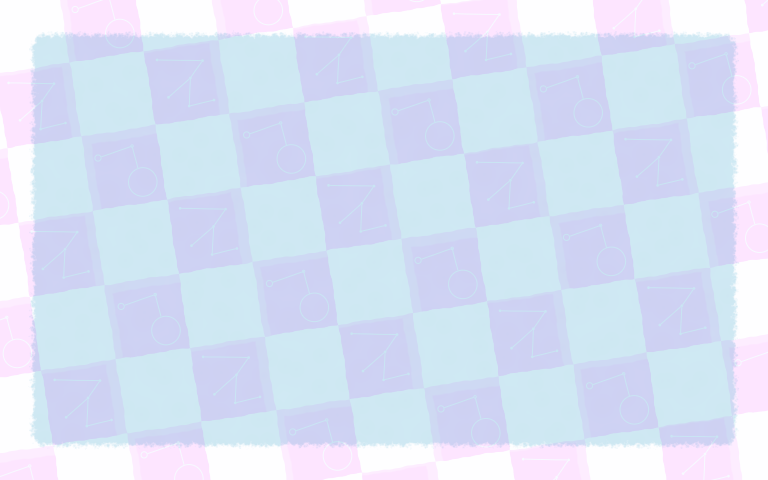
Give the GLSL for this pattern, as a Shadertoy shader.

```glsl
#define CELL 0.1565                      // checker side, in canvas heights
#define TILT 0.154                       // checker rotation, radians
#define ORIGIN vec2(-0.0535, 0.0673)     // centre of one star square
#define PANEL_HALF vec2(0.731, 0.427)    // half size of the painted panel
#define WOBBLE 0.011                     // unevenness of the square edges
#define FRAY 0.017                       // depth of the panel bristles
#define LINE 0.0065                      // half line width, in cells
#define PAPER vec3(0.995, 0.995, 1.0)
#define PINK vec3(0.992, 0.898, 1.0)
#define PALE_PINK vec3(0.992, 0.930, 1.0)
#define INK vec3(0.965, 0.990, 1.0)
#define WASH vec3(0.815, 0.915, 0.952)

vec2 hash2(vec2 p) {
    vec3 a = fract(p.xyx * vec3(0.1031, 0.1030, 0.0973));
    a += dot(a, a.yzx + 33.33);
    return fract((a.xx + a.yz) * a.zy);
}

// Distance to the nearest scattered point
float cellular(vec2 p) {
    vec2 id = floor(p), f = fract(p);
    float d = 2.0;
    for (int y = -1; y <= 1; y++)
    for (int x = -1; x <= 1; x++) {
        vec2 o = vec2(x, y);
        d = min(d, length(o + hash2(id + o) - f));
    }
    return min(d, 1.0);
}

// Layered sines for hand-painted edges
vec2 wobble(vec2 c) {
    return 0.5 * sin(c.yx * 7.3 + vec2(0.4, 2.1) + c * 1.7)
         + 0.35 * sin(c.yx * 17.9 + vec2(1.3, 4.2) - c * 3.1)
         + 0.25 * sin(c.yx * 41.0 + c * 5.3);
}

float segment(vec2 p, vec2 a, vec2 b) {
    vec2 pa = p - a, ba = b - a;
    return length(pa - ba * clamp(dot(pa, ba) / dot(ba, ba), 0.0, 1.0));
}

float ring(vec2 p, vec2 centre, float r) {
    return abs(length(p - centre) - r);
}

// Branching constellation with a dot on each star
float starGlyph(vec2 q) {
    const vec2 star[6] = vec2[6](
        vec2(-0.345, 0.355), vec2(0.251, 0.253), vec2(0.057, 0.050),
        vec2(-0.272, -0.160), vec2(-0.018, -0.317), vec2(0.320, -0.288));
    float d = 1.0;
    for (int i = 0; i < 6; i++) {
        d = min(d, length(q - star[i]) - 0.011);
        if (i < 5) d = min(d, segment(q, star[i == 3 ? 2 : i], star[i + 1]));
    }
    return d;
}

// Small ring, bent stem and large ring
float orbitGlyph(vec2 q) {
    const vec2 knob = vec2(-0.322, 0.185), bend = vec2(0.150, 0.273);
    float d = min(ring(q, knob, 0.041), ring(q, bend, 0.016));
    d = min(d, segment(q, vec2(-0.282, 0.192), bend));
    d = min(d, segment(q, bend, vec2(0.183, -0.037)));
    return min(d, ring(q, vec2(0.218, -0.222), 0.190));
}

// Soft edge one pixel wide; positive distance is inside
float cover(float d, float px) {
    return clamp(d / px + 0.5, 0.0, 1.0);
}

void mainImage(out vec4 fragColor, in vec2 fragCoord) {
    vec2 p = (fragCoord - 0.5 * iResolution.xy) / iResolution.y;
    float px = 1.0 / iResolution.y, cellPx = px / CELL;

    // Tilted checker cells
    float co = cos(TILT), si = sin(TILT);
    vec2 c = mat2(co, -si, si, co) * (p - ORIGIN) / CELL;
    vec2 rough = c + WOBBLE * wobble(c);
    vec2 id = floor(rough + 0.5);
    vec2 e = rough - id, q = c - id;
    bool filled = mod(id.x + id.y, 2.0) < 0.5;
    bool orbit = mod(id.x, 2.0) > 0.5;
    float inside = 0.5 - max(abs(e.x), abs(e.y));
    float square = cover(filled ? inside : -inside, cellPx);

    // Paler strips along some sides, varying per square
    vec2 vary = 0.035 * (hash2(id + 50.0) - 0.5);
    float strip = orbit
        ? max(-e.x - 0.395, e.y - 0.385 + vary.y)
        : max(e.x - 0.375, e.y - 0.465 + vary.y);
    float pale = filled ? cover(strip + vary.x, max(cellPx, 0.02)) : 1.0;
    float mottle = cellular(c * 3.0 + 9.0) - 0.5;
    vec3 col = mix(PAPER, mix(PINK, PALE_PINK, pale), square);

    // Thin drawings inside the squares
    if (filled) {
        vec2 g = q + 0.15 * WOBBLE * wobble(c * 0.6);
        float d = orbit ? orbitGlyph(g) : starGlyph(g);
        col = mix(col, INK, 0.9 * cover(LINE - d, cellPx));
    }

    // Translucent panel with a bristly edge
    vec2 b = abs(p) - PANEL_HALF + 0.025;
    float edge = length(max(b, 0.0)) + min(max(b.x, b.y), 0.0) - 0.025;
    float fray = 0.6 * cellular(p * 75.0) + 0.4 * cellular(p * 170.0 + 7.0);
    edge += FRAY * (fray - 0.45);
    float paint = 1.0 - smoothstep(-0.006, 0.006, edge);
    col *= mix(vec3(1.0), WASH + 0.006 * mottle, paint);
    fragColor = vec4(col, 1.0);
}
```
